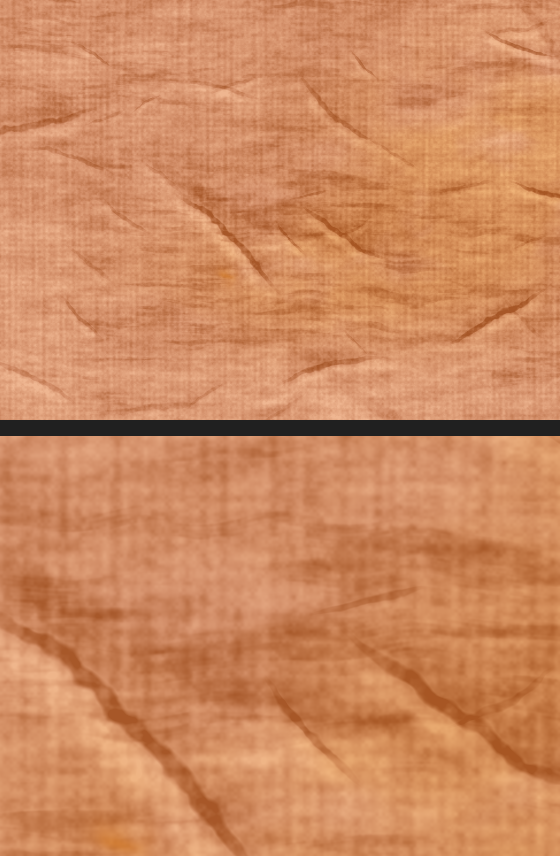
Top: the whole. Bottom: its middle third, enlarged.
Reproduce this texture procedurally as a Shadertoy shader.

```glsl
// Crumpled terracotta cotton: a fine woven grid over softly lit relief,
// horizontal wrinkles, scattered sharp creases and amber stains.
// Each layer shifts one tone value, which a three-colour ramp then dyes.

const vec3 SHADOW = vec3(0.69, 0.39, 0.22);
const vec3 CLOTH  = vec3(0.825, 0.555, 0.41);
const vec3 LIGHT  = vec3(0.91, 0.675, 0.53);
const vec3 AMBER  = vec3(1.0, 0.98, 0.82);
const vec3 RUST   = vec3(0.82, 0.46, 0.12);

float hash(vec2 p) {
    return fract(sin(dot(p, vec2(127.1, 311.7))) * 43758.5453);
}

float noise(vec2 p) {
    vec2 i = floor(p), f = fract(p);
    f = f * f * (3.0 - 2.0 * f);
    return mix(mix(hash(i), hash(i + vec2(1, 0)), f.x),
               mix(hash(i + vec2(0, 1)), hash(i + vec2(1, 1)), f.x), f.y);
}

vec2 rotate(vec2 p, float angle) {
    float c = cos(angle), s = sin(angle);
    return vec2(c * p.x + s * p.y, c * p.y - s * p.x);
}

float fbm(vec2 p, int octaves) {
    float sum = 0.0, amp = 0.5, total = 0.0;
    for (int i = 0; i < octaves; i++) {
        sum += amp * noise(p);
        total += amp;
        amp *= 0.5;
        p = p * 2.03 + vec2(17.3, 9.1);
    }
    return sum / total;
}

// Tapered, bent fold: dark core with a soft shade above and a lit lip below.
float crease(vec2 p, float halfLength, float width, float bend, float seed) {
    float along = p.x / halfLength;
    float taper = 1.0 - smoothstep(0.35, 1.0, abs(along));
    float wobble = fbm(vec2(along * 2.5, seed), 4) - 0.5;
    float ragged = 0.6 + 0.8 * noise(p * 90.0 + seed);
    float y = p.y + halfLength * (bend * along * along + 0.13 * wobble);
    float w = width * (0.3 + 0.7 * taper) * ragged;
    float core = 1.0 - smoothstep(0.5 * w, 1.15 * w, abs(y));
    float shade = exp(-pow((y - 1.5 * width) / (2.5 * width), 2.0));
    float lip = exp(-pow((y + 2.6 * width) / (1.8 * width), 2.0));
    return taper * (0.36 * lip - 0.55 * core - 0.18 * shade);
}

// One jittered crease per cell of a grid, mostly running down to the right.
float scatteredCreases(vec2 p, vec2 grid, float halfLength, float width, float seed) {
    float sum = 0.0;
    for (float j = 0.0; j < grid.y; j++) {
        for (float i = 0.0; i < grid.x; i++) {
            vec2 cell = vec2(i, j) + seed;
            vec2 jitter = vec2(hash(cell), hash(cell + 31.7));
            vec2 centre = (vec2(i, j) + jitter) / grid * vec2(1.333, 1.0);
            float pick = hash(cell + 57.3);
            float angle = pick < 0.6 ? mix(-0.85, -0.1, hash(cell + 8.9))
                                     : mix(0.1, 0.6, hash(cell + 8.9));
            float size = 0.6 + 0.6 * hash(cell + 73.1);
            float bend = 0.4 * (hash(cell + 91.5) - 0.5);
            float strength = 0.4 + 0.6 * hash(cell + 12.4);
            sum += strength * crease(rotate(p - centre, angle), halfLength * size,
                                     width * size, bend, pick * 90.0);
        }
    }
    return sum;
}

// Cloth height: level ripples crossed by slanting crumples.
float relief(vec2 p) {
    vec2 warp = vec2(0.0, 0.06 * noise(p * 4.0));
    float ripples = fbm((p + warp) * vec2(9.0, 19.0), 4);
    float crumples = fbm(rotate(p, -0.6) * vec2(5.0, 13.0) + 3.0, 4);
    return ripples + 0.8 * crumples;
}

// Thin, dark, nearly level wrinkles gathered in patches.
float wrinkles(vec2 p) {
    p.y += 0.04 * noise(p * vec2(4.0, 3.0)) + 0.012 * noise(p * 18.0);
    float streak = smoothstep(0.54, 0.74, fbm(p * vec2(8.0, 48.0), 4));
    return streak * smoothstep(0.25, 0.65, noise(p * vec2(3.0, 7.0) + 4.0));
}

float weave(vec2 p) {
    float threads = noise(vec2(p.x * 125.0, p.y * 8.0)) - 0.5;
    float rows = noise(vec2(p.x * 14.0, p.y * 125.0)) - 0.5;
    float grid = sin(p.x * 452.0 + 3.0 * noise(p * 5.0)) + 0.8 * sin(p.y * 465.0);
    return 0.21 * threads + 0.17 * rows + 0.05 * grid;
}

float blot(vec2 p, vec2 centre, vec2 radius) {
    vec2 d = (p - centre) / radius;
    return exp(-dot(d, d));
}

void mainImage(out vec4 fragColor, in vec2 fragCoord) {
    vec2 p = fragCoord / iResolution.y;

    // Relief lit from the upper left, then folds from broad to small.
    float tone = 0.68 + 0.55 * (fbm(p * vec2(2.5, 4.5) + 2.0, 3) - 0.5);
    tone += 1.1 * (relief(p) - relief(p + vec2(-0.006, 0.008)));
    tone -= 0.30 * wrinkles(p);
    tone += 0.6 * scatteredCreases(p, vec2(2.0, 2.0), 0.42, 0.019, 5.0);
    tone += 1.1 * scatteredCreases(p, vec2(4.0, 3.0), 0.17, 0.0075, 23.0);
    tone += 0.7 * scatteredCreases(p, vec2(5.0, 4.0), 0.08, 0.005, 47.0);

    // Threads and fibre grain.
    tone += weave(p) + 0.36 * (fbm(p * 180.0, 2) - 0.5);
    tone = clamp(tone, -0.15, 1.15);
    vec3 color = tone < 0.55 ? mix(SHADOW, CLOTH, tone / 0.55)
                             : mix(CLOTH, LIGHT, (tone - 0.55) / 0.45);

    // Uneven amber stain on the right, with one small rusty spot.
    float stain = blot(p, vec2(1.2, 0.6), vec2(0.4, 0.27))
                + 0.7 * blot(p, vec2(0.8, 0.34), vec2(0.4, 0.15));
    stain *= smoothstep(0.15, 0.6, fbm(p * vec2(5.0, 8.0) + 7.0, 4));
    color *= mix(vec3(1.0), AMBER, clamp(1.4 * stain, 0.0, 1.0));
    float spot = blot(p + 0.02 * noise(p * 60.0), vec2(0.55, 0.355), vec2(0.02, 0.018));
    color = mix(color, RUST, 0.6 * spot);

    fragColor = vec4(color, 1.0);
}
```
